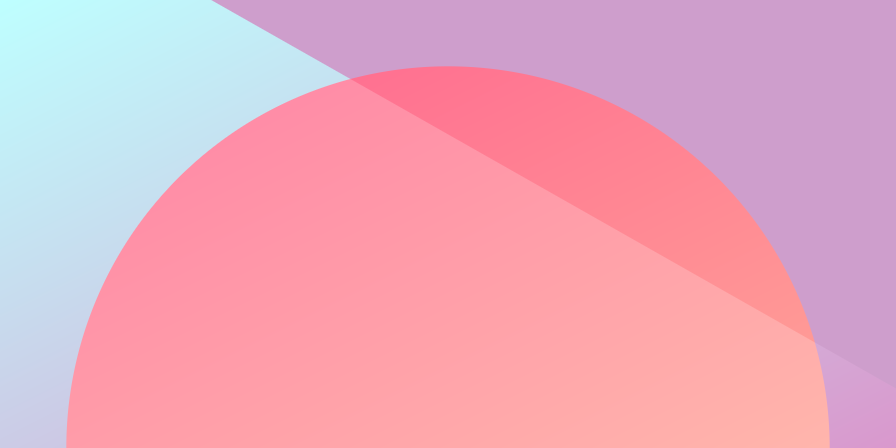
Give the GLSL for this background, as a Shadertoy shader.

```glsl
// A large coral sun rising from the bottom edge over a diagonally split sky.
// A half-plane separates flat mauve from a cyan-to-pink gradient, and a disc
// with its own gradient is lightened by a translucent veil below the diagonal.

const vec3 SKY_CYAN    = vec3(0.745, 1.000, 1.000);
const vec3 SKY_PINK    = vec3(0.851, 0.596, 0.804);
const vec3 MAUVE       = vec3(0.808, 0.620, 0.800);
const vec3 SUN_ROSE    = vec3(1.000, 0.392, 0.561);
const vec3 SUN_APRICOT = vec3(1.000, 0.639, 0.592);

const float SUN_RADIUS   = 0.852;
const float SLOPE_ANGLE  = 0.516;
const float SLOPE_OFFSET = 0.609;
const float VEIL_OPACITY = 0.2;

// Coverage inside a signed distance, softened over one pixel.
float coverage(float dist, float pixel) {
    return clamp(0.5 - dist / pixel, 0.0, 1.0);
}

// Signed distance to a circle.
float circle(vec2 p, vec2 center, float radius) {
    return length(p - center) - radius;
}

// Signed distance to a half-plane, negative below its edge.
float halfPlane(vec2 p, float angle, float offset) {
    return dot(p, vec2(sin(angle), cos(angle))) - offset;
}

// Gradient parameter from the top left to the bottom right of a box.
float cornerBlend(vec2 p, vec2 topLeft, vec2 size) {
    vec2 q = vec2(p.x - topLeft.x, topLeft.y - p.y) / size;
    return clamp(0.5 * (q.x + q.y), 0.0, 1.0);
}

void mainImage(out vec4 fragColor, in vec2 fragCoord) {
    // Height is one unit; x is zero at the center, y is zero at the bottom.
    float pixel = 1.0 / iResolution.y;
    float aspect = iResolution.x * pixel;
    vec2 p = fragCoord * pixel - vec2(0.5 * aspect, 0.0);

    float belowSlope = coverage(halfPlane(p, SLOPE_ANGLE, SLOPE_OFFSET), pixel);

    // Split sky
    float skyBlend = cornerBlend(p, vec2(-0.5 * aspect, 1.0), vec2(aspect, 1.0));
    vec3 color = mix(MAUVE, mix(SKY_CYAN, SKY_PINK, skyBlend), belowSlope);

    // Sun, veiled below the slope
    float sunBlend = cornerBlend(p, vec2(-SUN_RADIUS, SUN_RADIUS),
                                 SUN_RADIUS * vec2(2.0, 1.0));
    vec3 sun = mix(SUN_ROSE, SUN_APRICOT, sunBlend);
    sun = mix(sun, vec3(1.0), VEIL_OPACITY * belowSlope);
    color = mix(color, sun, coverage(circle(p, vec2(0.0), SUN_RADIUS), pixel));

    fragColor = vec4(color, 1.0);
}
```
